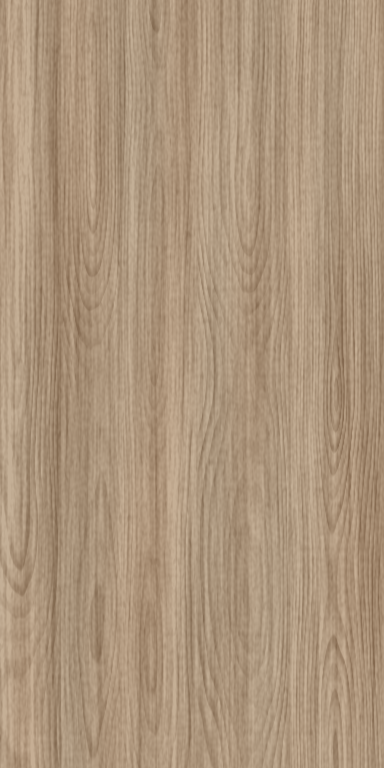
Give the GLSL for this texture, as a WebGL 1 fragment shader.

```glsl
precision highp float;

uniform vec2 u_resolution;

float hash(float n) {
  return fract(sin(n * 12.9898) * 43758.547);
}

vec2 gradient(vec2 cell) {
  float angle = 6.2832 * hash(dot(cell, vec2(1.37, 7.91)));
  return vec2(cos(angle), sin(angle));
}

float gradientNoise(vec2 p) {
  vec2 i = floor(p);
  vec2 f = fract(p);
  vec2 w = f * f * f * (f * (f * 6.0 - 15.0) + 10.0);
  vec2 e = vec2(0.0, 1.0);
  float bottom = mix(dot(gradient(i), f), dot(gradient(i + e.yx), f - e.yx), w.x);
  float top = mix(dot(gradient(i + e.xy), f - e.xy), dot(gradient(i + e.yy), f - e.yy), w.x);
  return mix(bottom, top, w.y);
}

// Growth rings of a flat-sawn board: u runs across it, y along it
float growthRings(float u, vec2 p, float seed) {
  float depth = 0.6 - 0.4 * p.y + 0.5 * hash(seed + 3.0)
    + 1.1 * gradientNoise(vec2(seed * 5.3, p.y * 1.4 + seed));
  u += 0.12 * gradientNoise(vec2(seed * 3.7, p.y * 1.5));
  float radius = sqrt(1.6 * u * u + 0.35 * depth * depth + 0.001);
  radius += 0.08 * gradientNoise(vec2(p.x * 15.0, p.y * 1.6 + seed * 9.0));
  radius += 0.018 * gradientNoise(vec2(p.x * 45.0, p.y * 6.0 + seed));
  float rings = radius * 15.0;
  float phase = fract(rings);
  float line = smoothstep(0.25, 0.82, phase) * (1.0 - smoothstep(0.84, 1.0, phase));
  return line * (0.4 + 0.9 * hash(floor(rings) + seed * 7.0));
}

void main() {
  vec2 p = gl_FragCoord.xy / u_resolution.x;

  // Boards of uneven width, the last one wider
  float across = 5.0 * p.x + 0.36 - 0.15 * sin(11.0 * p.x);
  float board = min(floor(across), 4.0);
  float width = board < 3.5 ? 1.0 : 1.5;
  float f = (across - board) / width;
  float seamDistance = min(f, 1.0 - f) * width;
  float inside = smoothstep(0.0, 0.05, seamDistance);

  // Ring figure, fading in patches
  float patches = 0.85 + 0.9 * gradientNoise(vec2(p.x * 7.0, p.y * 1.5 + 20.0));
  float rings = growthRings((f - 0.5) * width, p, board + 1.0);
  float tone = 0.87 - 0.56 * rings * inside * clamp(patches, 0.3, 1.2);

  // Board tint, dark strip beside each joint and the joint itself
  tone += 0.2 * (hash(board + 11.0) - 0.5) * inside;
  tone -= 0.36 * smoothstep(0.76, 0.9, f) * (0.5 + 0.5 * hash(board + 5.0));
  tone -= 0.16 * (1.0 - smoothstep(0.0, 0.035, seamDistance));

  // Long bands and streaks
  float x = p.x + 0.01 * gradientNoise(vec2(p.x * 5.0, p.y * 1.5));
  tone += 0.55 * gradientNoise(vec2(x * 10.0, p.y * 0.5 + 4.0));
  tone += 0.35 * gradientNoise(vec2(x * 23.0, p.y * 0.6 + 15.0));
  tone += 0.5 * gradientNoise(vec2(x * 51.0, p.y * 0.9 + 9.0));

  // Crisp fibres and fine speckle
  tone += 0.5 * gradientNoise(vec2(x * 107.0, p.y * 2.2 + 31.0));
  tone += 0.35 * gradientNoise(vec2(x * 153.0, p.y * 9.0 + 5.0));
  tone += 0.35 * gradientNoise(vec2(p.x * 143.0, p.y * 71.0));

  // Thin dark vessel lines and short pores
  float vessels = gradientNoise(vec2(x * 89.0 + 0.3, p.y * 1.3 + 70.0));
  tone -= 0.28 * smoothstep(0.15, 0.4, vessels);
  float pores = gradientNoise(vec2(p.x * 131.0 + 0.4, p.y * 27.0 + 50.0));
  tone -= 0.25 * smoothstep(0.2, 0.5, pores);

  vec3 darkWood = vec3(0.59, 0.492, 0.392);
  vec3 paleWood = vec3(0.73, 0.641, 0.541);
  vec3 color = mix(darkWood, paleWood, clamp(tone, -0.5, 1.3));

  // Drift between rosy and greyish wood
  float warmth = gradientNoise(vec2(p.x * 8.0 + 3.0, p.y * 0.9));
  color += vec3(0.014, -0.004, -0.01) * warmth;
  gl_FragColor = vec4(color, 1.0);
}
```
